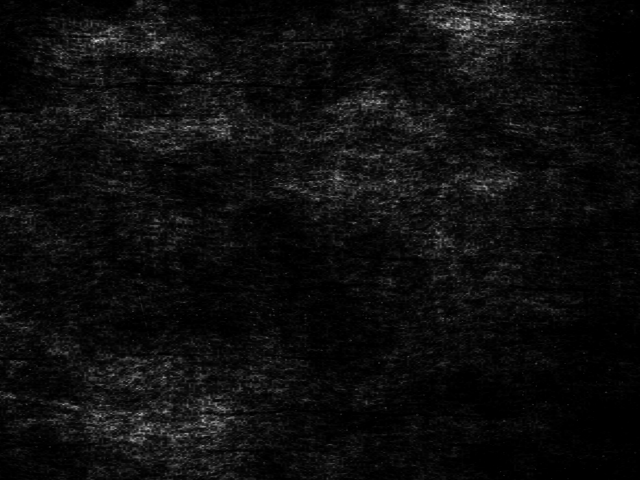
Give the GLSL for this texture, as a WebGL 1 fragment shader.

```glsl
precision highp float;
// Black weathered board: worn grey patches, fine sideways grain, seams and pale flecks.
uniform vec2 u_resolution;

#define BASE_LOG -3.09     // log brightness of the bare board
#define CLOUD_AMOUNT 1.8   // broad mottling
#define MOTTLE_AMOUNT 2.9  // medium mottling
#define STREAK_AMOUNT 1.5  // sideways grain
#define GRIT_AMOUNT 2.1    // finest grain
#define BRUSH_AMOUNT 0.6   // faint upright marks
#define FLECK_CELLS 150.0  // fleck cells per canvas height
#define FLECK_SHARE 0.012
#define SHOULDER 0.7       // softens the highlights
#define TOE 0.009          // sinks the shadows to black

float hash(vec2 p) {
  vec3 q = fract(p.xyx * 0.1031);
  q += dot(q, q.yzx + 33.33);
  return fract((q.x + q.y) * q.z);
}

float noise(vec2 p) {
  vec2 cell = floor(p), f = fract(p);
  f = f * f * (3.0 - 2.0 * f);
  float low = mix(hash(cell), hash(cell + vec2(1.0, 0.0)), f.x);
  float high = mix(hash(cell + vec2(0.0, 1.0)), hash(cell + 1.0), f.x);
  return mix(low, high, f.y);
}

float fbm(vec2 p) {
  float sum = 0.0, weight = 0.53;
  for (int i = 0; i < 4; i++) {
    sum += weight * noise(p);
    p = mat2(1.6, 0.9, -0.9, 1.6) * p + 17.3;
    weight *= 0.5;
  }
  return sum;
}

float blob(vec2 p, vec2 centre, vec2 size) {
  vec2 d = (p - centre) / size;
  return exp(-dot(d, d));
}

float segment(vec2 p, vec2 a, vec2 b) {
  vec2 ap = p - a, ab = b - a;
  return length(ap - ab * clamp(dot(ap, ab) / dot(ab, ab), 0.0, 1.0));
}

// Broad layout of worn (positive) and sooty (negative) areas
float wear(vec2 p) {
  float w = 1.4 * blob(p, vec2(0.25, 0.92), vec2(0.18, 0.07));
  w += 1.7 * blob(p, vec2(1.04, 0.98), vec2(0.25, 0.05));
  w += 1.0 * blob(p, vec2(0.33, 0.74), vec2(0.27, 0.08));
  w += 1.0 * blob(p, vec2(0.85, 0.65), vec2(0.25, 0.15));
  w += 1.0 * blob(p, vec2(0.73, 0.775), vec2(0.06, 0.016));
  w += 1.5 * blob(p, vec2(0.33, 0.14), vec2(0.19, 0.15));
  w += 0.6 * blob(p, vec2(0.97, 0.54), vec2(0.07, 0.08));
  w += 1.2 * blob(p, vec2(0.61, 0.635), vec2(0.02, 0.03));
  w -= 1.3 * blob(p, vec2(1.15, 0.12), vec2(0.42, 0.24));
  w -= 0.6 * blob(p, vec2(0.40, 0.40), vec2(0.45, 0.09));
  w -= 1.0 * blob(p, vec2(0.30, 0.845), vec2(0.07, 0.016));
  w -= 0.6 * blob(p, vec2(0.62, 0.52), vec2(0.08, 0.12));
  return w - 0.9 * blob(p, vec2(1.30, 0.60), vec2(0.17, 0.50));
}

// Broken dark seams running sideways
float seams(vec2 p) {
  float dark = 0.0;
  for (int i = 0; i < 10; i++) {
    float k = float(i);
    float height = (k + hash(vec2(k, 9.0))) / 10.0;
    height += 0.006 * sin(p.x * 9.0 + k * 2.1) + 0.006 * noise(vec2(p.x * 30.0, k));
    float line = 1.0 - smoothstep(0.0005, 0.004, abs(p.y - height));
    dark += line * smoothstep(0.45, 0.75, noise(vec2(p.x * 6.0, k + 40.0)));
  }
  return dark;
}

// Small pale chips, one candidate per cell
float flecks(vec2 p, float share) {
  vec2 g = p * FLECK_CELLS, cell = floor(g);
  vec2 centre = 0.35 + 0.3 * vec2(hash(cell + 3.7), hash(cell + 8.1));
  float radius = mix(0.14, 0.32, hash(cell + 21.0));
  float dist = length((fract(g) - centre) * vec2(0.75, 1.0));
  float edge = FLECK_CELLS / u_resolution.y;
  float chip = 1.0 - smoothstep(radius - 0.5 * edge, radius + 0.5 * edge, dist);
  return chip * step(1.0 - share, hash(cell + 55.0)) * hash(cell + 70.0);
}

void main() {
  vec2 p = gl_FragCoord.xy / u_resolution.y;
  // Grain follows gently waving lines
  float wave = 0.006 * sin(p.x * 8.0 + p.y * 5.0) + 0.003 * sin(p.x * 23.0 - p.y * 17.0);
  vec2 grainPos = p + vec2(0.0, wave + 0.012 * noise(p * vec2(6.0, 9.0)));
  vec2 roughPos = p + 0.07 * (vec2(fbm(p * 8.0), fbm(p * 8.0 + 31.0)) - 0.5);

  // Layers add up in log brightness
  float tone = BASE_LOG + wear(roughPos) - 1.3 * seams(p);
  tone += CLOUD_AMOUNT * (fbm(p * 3.0 + 5.0) - 0.5);
  tone += MOTTLE_AMOUNT * (fbm(grainPos * vec2(9.0, 16.0)) - 0.5);
  tone += STREAK_AMOUNT * (noise(grainPos * vec2(38.0, 210.0)) - 0.5);
  tone += GRIT_AMOUNT * (noise(grainPos * vec2(220.0, 330.0)) - 0.5);
  tone += noise(grainPos * vec2(80.0, 110.0)) - 0.5;
  tone += BRUSH_AMOUNT * (noise(roughPos * vec2(60.0, 7.0)) - 0.5);
  float scrape = blob(p, vec2(1.06, 0.97), vec2(0.22, 0.05)) + blob(p, vec2(0.25, 0.91), vec2(0.18, 0.06));
  tone += 2.2 * scrape * (noise(grainPos * vec2(11.0, 75.0)) - 0.45);

  // Long scuff with a chipped end, thin scratch, chipped central seam
  float scuff = 1.0 - smoothstep(0.002, 0.009, segment(p, vec2(0.0, 0.18), vec2(0.16, 0.15)));
  float scratch = 1.0 - smoothstep(0.0, 0.003, segment(grainPos, vec2(0.286, 0.40), vec2(0.31, 0.30)));
  float chips = blob(p, vec2(0.155, 0.151), vec2(0.012, 0.006)) + blob(p, vec2(0.21, 0.17), vec2(0.013, 0.008));
  tone += 1.2 * scuff + 0.8 * scratch + 1.2 * chips;
  float seamChips = blob(p, vec2(0.72, 0.345), vec2(0.45, 0.008)) + blob(p, vec2(0.58, 0.38), vec2(0.05, 0.007));
  float share = FLECK_SHARE * (0.3 + 2.0 * noise(p * 7.0)) + 0.22 * seamChips + 0.05 * scrape;

  // Vignette, flecks and final curve
  tone -= 1.6 * smoothstep(0.95, 1.4, length(gl_FragCoord.xy / u_resolution * 2.0 - 1.0));
  float light = exp(tone);
  light += flecks(p, share) * (0.12 + 1.6 * min(light, 0.15));
  light = max(light - TOE, 0.0);
  gl_FragColor = vec4(vec3(light / (1.0 + SHOULDER * light)), 1.0);
}
```
